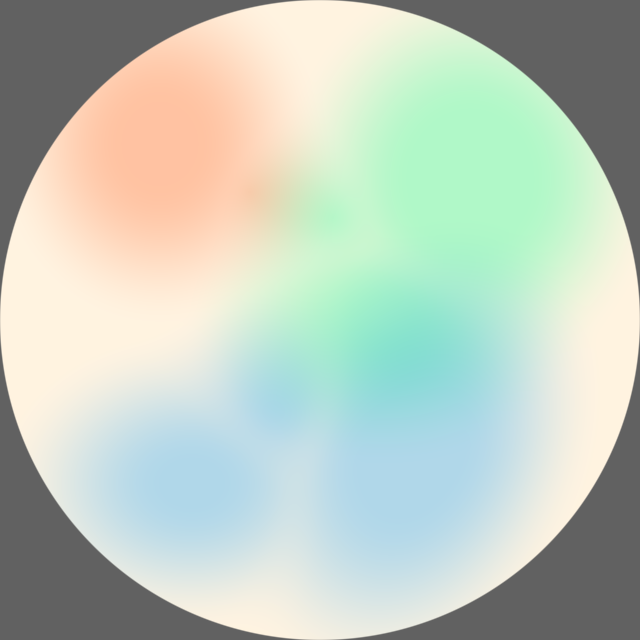
Write a three.js fragment shader that draws this background.

```glsl
// Draws a disc of soft pastel clouds, peach, green and blue on cream, over grey.
varying vec2 vUv;

const vec3 GREY = vec3(0.38);
const vec3 CREAM = vec3(1.0, 0.953, 0.88);
// Tints multiply the cream, so overlapping clouds mix like washes.
const vec3 PEACH_TINT = vec3(1.0, 0.80, 0.72);
const vec3 GREEN_TINT = vec3(0.69, 1.02, 0.89);
const vec3 BLUE_TINT = vec3(0.69, 0.885, 1.04);

const vec2 DISC_CENTER = vec2(0.5);
const float DISC_RADIUS = 0.5;
const float EDGE_SOFTNESS = 0.0015;
const float CLOUD_BLUR = 0.105;
const float LOBE_BLEND = 0.05;

// Approximate distance to an ellipse leaning clockwise by tilt.
float lobe(vec2 p, vec2 center, vec2 radii, float tilt) {
  vec2 axis = vec2(sin(tilt), cos(tilt));
  vec2 offset = p - center;
  vec2 local = vec2(dot(offset, vec2(axis.y, -axis.x)), dot(offset, axis));
  return (length(local / radii) - 1.0) * min(radii.x, radii.y);
}

// Union with a rounded seam.
float smoothUnion(float a, float b) {
  float h = max(LOBE_BLEND - abs(a - b), 0.0) / LOBE_BLEND;
  return min(a, b) - 0.25 * h * h * LOBE_BLEND;
}

// Lays a blurred wash of tint over the colour.
vec3 wash(vec3 color, vec3 tint, float dist) {
  float coverage = 1.0 - smoothstep(-CLOUD_BLUR, CLOUD_BLUR, dist);
  return color * mix(vec3(1.0), tint, coverage);
}

float peachCloud(vec2 p) {
  float body = lobe(p, vec2(0.25, 0.775), vec2(0.160, 0.176), 0.0);
  float tail = lobe(p, vec2(0.39, 0.70), vec2(0.05), 0.0);
  return smoothUnion(body, tail);
}

float greenCloud(vec2 p) {
  float body = lobe(p, vec2(0.735, 0.72), vec2(0.195, 0.215), 0.0);
  float foot = lobe(p, vec2(0.60, 0.50), vec2(0.175, 0.13), 0.0);
  float shoulder = lobe(p, vec2(0.52, 0.66), vec2(0.07), 0.0);
  return smoothUnion(smoothUnion(body, foot), shoulder);
}

float blueCloud(vec2 p) {
  float left = lobe(p, vec2(0.30, 0.245), vec2(0.175, 0.135), 0.0);
  float right = lobe(p, vec2(0.645, 0.297), vec2(0.176, 0.245), 0.43);
  float bridge = lobe(p, vec2(0.43, 0.36), vec2(0.10), 0.0);
  return smoothUnion(smoothUnion(left, right), bridge);
}

void main() {
  // Cloud washes
  vec3 color = CREAM;
  color = wash(color, PEACH_TINT, peachCloud(vUv));
  color = wash(color, GREEN_TINT, greenCloud(vUv));
  color = wash(color, BLUE_TINT, blueCloud(vUv));

  // Round crop
  float discDist = length(vUv - DISC_CENTER) - DISC_RADIUS;
  float outside = smoothstep(-EDGE_SOFTNESS, EDGE_SOFTNESS, discDist);
  gl_FragColor = vec4(mix(color, GREY, outside), 1.0);
}
```
